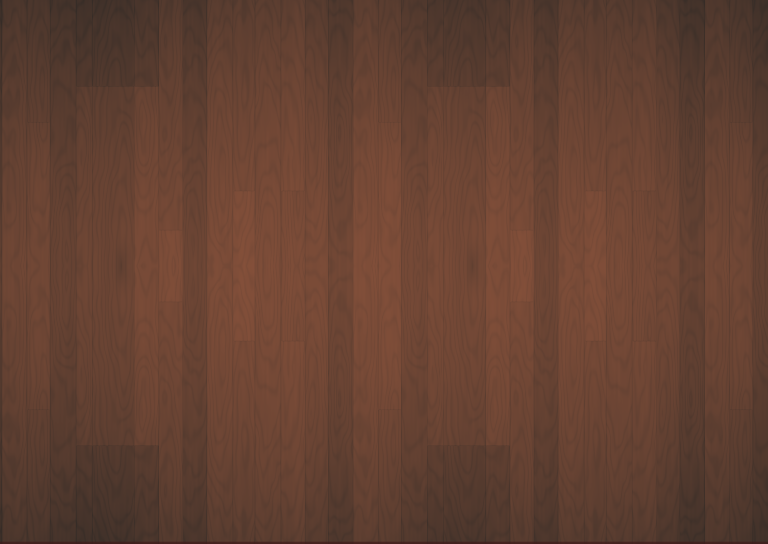
Give the GLSL for this texture, as a Shadertoy shader.

```glsl
const vec3 DARK_WOOD = vec3(0.285, 0.207, 0.170);
const vec3 LIT_WOOD = vec3(0.490, 0.300, 0.220);
const vec3 BASE_LINE = vec3(0.25, 0.10, 0.10);

// Lengths are in canvas heights
const float PERIOD = 0.6458;
const float SHIFT = 0.0037;
const float MIRROR_Y = 0.511;
const float SEAM_WIDTH = 0.0016;
const float BASE_HEIGHT = 0.004;
const vec2 KNOT = vec2(0.2196, 0.0);
const int KNOT_PLANK = 4;
const int OVAL_PLANK = 10;

const float RING_FREQ = 20.0;
const float RING_STRETCH = 7.0;
const float RING_DEPTH = 0.13;
const float PORE_DEPTH = 0.17;
const float SEAM_DEPTH = 0.16;

const int PLANKS = 14;

// Left side of each plank, as a fraction of the period
const float EDGE[PLANKS] = float[](
    0.0, 0.071, 0.137, 0.211, 0.257, 0.377, 0.446,
    0.514, 0.583, 0.657, 0.720, 0.794, 0.863, 0.929);

// Inner tone, outer tone, distance of the joint from the mirror line
const vec3 BOARD[PLANKS] = vec3[](
    vec3(0.00, 0.00, 1.0), vec3(0.02, -0.06, 0.264),
    vec3(-0.20, -0.20, 1.0), vec3(-0.10, -0.30, 0.330),
    vec3(-0.15, -0.30, 0.330), vec3(0.02, -0.22, 0.330),
    vec3(0.08, -0.04, 0.066), vec3(-0.24, -0.24, 1.0),
    vec3(0.00, 0.00, 1.0), vec3(0.11, 0.00, 0.138),
    vec3(0.00, 0.00, 1.0), vec3(-0.03, 0.04, 0.138),
    vec3(-0.08, -0.08, 1.0), vec3(-0.25, -0.25, 1.0));

float hash(vec2 p) {
    return fract(sin(dot(p, vec2(127.1, 311.7))) * 43758.5453);
}

float noise(vec2 p) {
    vec2 i = floor(p), f = fract(p);
    f = f * f * (3.0 - 2.0 * f);
    return mix(mix(hash(i), hash(i + vec2(1, 0)), f.x),
               mix(hash(i + vec2(0, 1)), hash(i + vec2(1, 1)), f.x), f.y);
}

// Soft line of the given width, never thinner than a pixel
float line(float dist, float width, float px) {
    float w = max(width, px);
    return (1.0 - smoothstep(0.25 * w, w, abs(dist))) * min(1.0, width / px + 0.3);
}

// Elongated growth rings, warped by noise
float rings(vec2 p, vec2 centre, float seed) {
    float warp = noise(vec2(p.x * 45.0 + seed * 37.0, p.y * 9.0))
               + 0.4 * noise(vec2(p.x * 90.0, p.y * 28.0 + seed * 51.0));
    float h = length((p - centre) * vec2(RING_STRETCH, 1.0)) + 0.11 * warp;
    float wave = 0.5 + 0.5 * sin(6.2832 * RING_FREQ * h);
    return wave * wave * wave;
}

void mainImage(out vec4 fragColor, in vec2 fragCoord) {
    float px = 1.0 / iResolution.y;
    vec2 uv = fragCoord / iResolution.xy;
    vec2 pos = fragCoord * px;

    // Repeat across, mirror up and down
    float s = fract((pos.x - SHIFT) / PERIOD);
    vec2 p = vec2(s * PERIOD, abs(pos.y - MIRROR_Y));

    // Find the plank
    int id = 0;
    for (int i = 1; i < PLANKS; i++) if (s >= EDGE[i]) id = i;
    float left = EDGE[id] * PERIOD;
    float right = (id < PLANKS - 1 ? EDGE[id + 1] : 1.0) * PERIOD;
    vec3 board = BOARD[id];

    // Board tone on either side of its joint
    float jointDist = p.y - board.z;
    float outer = smoothstep(-px, px, jointDist);
    float tone = mix(board.x, board.y, outer);

    // Grain
    float seed = hash(vec2(float(id), 3.0 + step(0.0, jointDist)));
    vec2 centre = vec2(mix(left, right, 0.2 + 0.6 * seed), 0.45 * fract(seed * 7.3));
    if (id == OVAL_PLANK) centre = vec2(0.5 * (left + right), 0.0);
    if (id == KNOT_PLANK) centre = KNOT;
    float grain = -RING_DEPTH * (rings(p, centre, seed) - 0.3);
    float pores = 0.6 * noise(p * vec2(260.0, 22.0) + seed * 19.0)
                + 0.4 * noise(p * vec2(110.0, 7.0) + seed * 43.0);
    grain += PORE_DEPTH * (pores - 0.5);
    vec2 k = (p - KNOT) / vec2(0.009, 0.035);
    grain -= 0.28 * exp(-dot(k, k));

    // Seams and joints
    float seam = line(min(p.x - left, right - p.x), SEAM_WIDTH, px);
    seam = max(seam, 0.6 * line(jointDist, SEAM_WIDTH, px));

    // Light falling off from the middle
    vec2 q = abs(2.0 * uv - 1.0);
    float light = 0.98 - 0.65 * pow(q.y, 1.7) - 0.35 * q.x * q.x;

    float t = light + tone + grain - SEAM_DEPTH * seam;
    vec3 color = mix(DARK_WOOD, LIT_WOOD, clamp(t, -0.35, 1.3));

    // Reddish line along the bottom
    float base = 1.0 - smoothstep(BASE_HEIGHT - px, BASE_HEIGHT + px, pos.y);
    fragColor = vec4(mix(color, BASE_LINE, 0.7 * base), 1.0);
}
```
